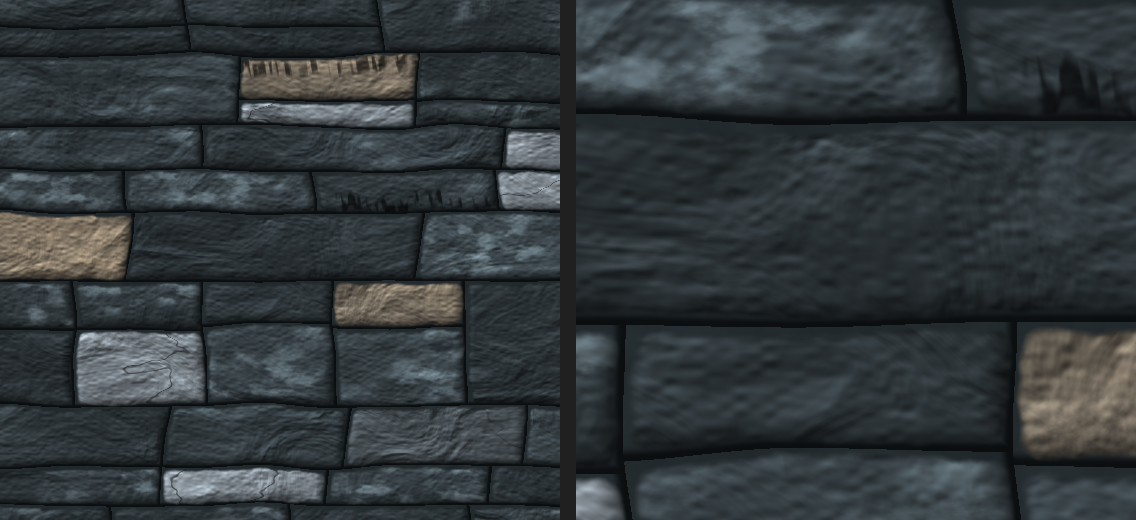
Left: the whole. Right: its middle third, enlarged.
Give the GLSL for this texture, as a Shadertoy shader.

```glsl
#define SLATE vec3(0.183, 0.214, 0.230)
#define PALE vec3(0.54, 0.575, 0.605)
#define SANDSTONE vec3(0.425, 0.405, 0.370)
#define MORTAR vec3(0.135, 0.165, 0.180)
#define SHADOW vec3(0.045, 0.055, 0.062)
#define JOINT 0.0055
#define CORNER 0.011
#define WOBBLE 0.012
#define RELIEF 4.6
#define LIGHT vec2(-0.0020, 0.0034)

// Each course from the bottom: top edge, stones across, phase, split height
const vec4 COURSES[9] = vec4[9](
    vec4(0.028, 3.1, 0.38, 0.0), vec4(0.100, 3.4, 0.02, 0.0),
    vec4(0.220, 3.15, 0.05, 0.0), vec4(0.460, 4.3, 0.43, 0.375),
    vec4(0.592, 1.92, 0.55, 0.0), vec4(0.672, 3.0, 0.32, 0.0),
    vec4(0.755, 1.85, 0.33, 0.0), vec4(0.894, 3.17, -0.363, 0.813),
    vec4(1.040, 2.9, 0.04, 0.948));

float hash(vec2 p) {
    return fract(sin(dot(p, vec2(127.1, 311.7))) * 43758.5453);
}

float noise(vec2 p) {
    vec2 i = floor(p), f = fract(p);
    f = f * f * (3.0 - 2.0 * f);
    return mix(mix(hash(i), hash(i + vec2(1, 0)), f.x),
               mix(hash(i + vec2(0, 1)), hash(i + vec2(1, 1)), f.x), f.y);
}

float fbm(vec2 p) {
    float sum = 0.0, amp = 0.516;
    for (int i = 0; i < 5; i++) {
        sum += amp * noise(p);
        p = mat2(1.6, 1.2, -1.2, 1.6) * p + 7.3;
        amp *= 0.5;
    }
    return sum;
}

// Split rock face: broad warped ledges with fine grain
float relief(vec2 p, float seed) {
    vec2 q = p * vec2(6.0, 9.0) + seed * 37.0;
    q += 0.9 * (vec2(noise(q * 1.3 + 4.0), noise(q * 1.3 + 19.0)) - 0.5);
    float ledges = 1.0 - abs(2.0 * fbm(q) - 1.0);
    return 0.6 * ledges + 0.5 * fbm(q * 2.7) + 0.08 * noise(p * vec2(110.0, 190.0));
}

float roundedBox(vec2 p, vec2 halfSize, float r) {
    vec2 q = abs(p) - halfSize + r;
    return length(max(q, 0.0)) + min(max(q.x, q.y), 0.0) - r;
}

void mainImage(out vec4 fragColor, in vec2 fragCoord) {
    float aspect = iResolution.x / iResolution.y;
    vec2 p = fragCoord / iResolution.y;
    vec2 w = p + WOBBLE * (vec2(noise(p * 13.0), noise(p * 8.0 + 31.0)) - 0.5);

    // Find the course and the stone within it
    int row = 0;
    for (int i = 0; i < 8; i++) if (w.y > COURSES[i].x) row = i + 1;
    vec4 course = COURSES[row];
    w.x += 0.28 * (hash(vec2(row, 5)) - 0.5) * (w.y - course.x + 0.05);
    int cell = max(int(floor(w.x / aspect * course.y + course.z)), 0);
    vec2 lo = vec2((float(cell) - course.z) / course.y * aspect, -0.06);
    vec2 hi = vec2((float(cell + 1) - course.z) / course.y * aspect, course.x);
    if (row > 0) lo.y = COURSES[row - 1].x;
    if (cell == 0) lo.x = -1.0;

    // Some tall stones become a stacked pair
    int key = row + cell;
    bool upper = false;
    if (course.w > 0.0 && (key % 3 != 1 || key == 4)) {
        float cut = course.w + 0.024 * (hash(vec2(row, cell)) - 0.5);
        upper = w.y > cut;
        if (upper) lo.y = cut; else hi.y = cut;
    }
    float seed = hash(vec2(row, cell) + (upper ? 0.37 : 0.11));

    // Kind of stone: mostly slate, with pale and sandy accents
    bool sandy = upper ? cell > 0 && key > 4 && key % 2 == 0 : key == 4 && cell == 0;
    float pale = 0.0;
    if (!sandy && !upper && cell > 0 && row > 0) {
        if (key % 6 == 2) pale = 0.85;
        if (key == 4) pale = max(1.3 - 0.5 * float(cell), 0.0);
    }

    // Chipped outline
    float d = roundedBox(w - 0.5 * (lo + hi), 0.5 * (hi - lo) - JOINT, CORNER);
    d += 0.010 * (fbm(p * 32.0 + seed * 9.0) - 0.5);

    // Light from the upper left over the relief
    float slope = relief(p, seed) - relief(p + LIGHT, seed);
    float light = clamp(1.0 + RELIEF * slope, 0.55, 1.6);
    float blotch = fbm(p * vec2(5.0, 9.0) + seed * 53.0);
    float grain = fbm(p * vec2(22.0, 75.0) + seed * 21.0);

    vec3 stone = SLATE * mix(0.85, 1.16, seed);
    stone = mix(stone, PALE, pale);
    if (sandy) stone = mix(SANDSTONE, SANDSTONE * vec3(1.05, 0.98, 0.90), blotch);
    stone *= (0.70 + 0.60 * blotch) * (0.85 + 0.30 * grain) * light;

    // Frosted scuffs on raised ledges
    float scuff = smoothstep(0.54, 0.76, blotch) * smoothstep(0.42, 0.7, fbm(p * vec2(28.0, 50.0)));
    if (!sandy) stone += 0.20 * scuff * vec3(0.84, 0.95, 1.0);

    // Thin cracks on pale stones
    float vein = abs(fbm(p * vec2(3.5, 8.0) + seed * 71.0) - 0.5);
    stone *= 1.0 - (0.04 + 0.45 * pale) * smoothstep(0.008, 0.001, vein);

    // Fine chisel marks along one edge of two stones
    float height = (w.y - lo.y) / (hi.y - lo.y);
    if (row == 5) height = 1.0 - height;
    if ((sandy && row == 7) || (row == 5 && cell == 2)) {
        height += 0.35 * (noise(p * vec2(95.0, 3.0)) - 0.5);
        float band = smoothstep(0.55, 0.72, height) * smoothstep(1.0, 0.85, height);
        stone *= 1.0 - 0.6 * band * smoothstep(0.4, 0.7, noise(vec2(p.x * 160.0 + p.y * 25.0, p.y * 14.0)));
    }

    // Lit top and left edges, shaded bottom and right edges
    float lit = min(hi.y - w.y, w.x - lo.x), dark = min(w.y - lo.y, hi.x - w.x);
    stone *= 1.0 + 0.15 * smoothstep(0.022, 0.006, lit);
    stone *= 1.0 - 0.42 * smoothstep(0.026, 0.005, dark);
    stone *= 1.0 - 0.18 * smoothstep(-0.006, 0.0, d);

    // Recessed joints, black beneath each stone
    vec3 joint = mix(SHADOW, MORTAR, smoothstep(0.002, 0.010, dark));
    joint *= 0.85 + 0.3 * fbm(p * 40.0);
    float edge = max(0.0028, 1.0 / iResolution.y);
    vec3 color = mix(stone, joint, smoothstep(-edge, edge, d));
    fragColor = vec4(clamp(color, 0.0, 1.0), 1.0);
}
```
